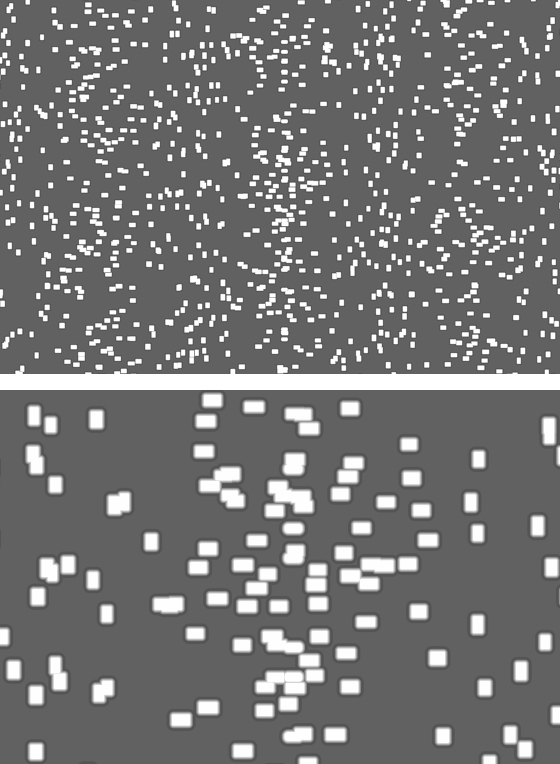
Top: the whole. Bottom: its middle third, enlarged.
A WebGL 2 fragment shader for this texture:

```glsl
#version 300 es
precision highp float;
// Small white dabs scattered over flat grey, wide and tall by turns in
// vertical bands. Hashed candidates in a grid are kept by a density field;
// the nearest dab's distance then gives fill, soft edge and a dark rim.

uniform vec2 u_resolution;
out vec4 fragColor;

const float TAU = 6.28318;
const float CELLS = 24.0;          // grid cells per canvas height
const int CANDIDATES = 3;          // possible dabs per cell
const float KEEP = 0.365;          // mean chance that a candidate stays
const float BAND_PERIOD = 0.325;   // in canvas widths
const float BAND_CENTRE = 0.508;
const float CLUMP_PERIOD = 0.345;  // in canvas heights
const float STRAND_STEP = 0.0265;
const float EDGE = 0.0031;         // softness of a dab's outline

const vec3 GROUND = vec3(0.38);
const vec3 RIM = vec3(0.33);
const vec3 DAB = vec3(0.995);

// Integer hash: three values in 0..1 from a cell and an index
vec3 hash3(ivec2 cell, int index) {
  uvec3 v = uvec3(ivec3(cell + 512, index)) * 1664525u + 1013904223u;
  v.x += v.y * v.z; v.y += v.z * v.x; v.z += v.x * v.y;
  v ^= v >> 16u;
  v.x += v.y * v.z; v.y += v.z * v.x; v.z += v.x * v.y;
  return vec3(v >> 8u) / 16777216.0;
}

float roundedBox(vec2 p, vec2 halfSize, float radius) {
  vec2 q = abs(p) - halfSize + radius;
  return length(max(q, 0.0)) + min(max(q.x, q.y), 0.0) - radius;
}

float bandPhase(float x, float aspect) {
  return TAU * (x / aspect - BAND_CENTRE) / BAND_PERIOD;
}

// Crowded inside the bands, thin where they meet, with staggered clumps
float density(vec2 p, float phase) {
  float wide = 0.5 + 0.5 * cos(phase);
  float bands = 0.85 + 0.35 * wide + 0.3 * cos(2.0 * phase);
  float stagger = 0.5 * floor(phase / TAU + 0.5);
  float clumps = cos(TAU * ((p.y - 0.2) / CLUMP_PERIOD + stagger));
  return bands * (1.0 + 0.3 * wide * clumps);
}

// Distance to the nearest scattered dab
float scatter(vec2 p, float aspect) {
  float nearest = 1.0;
  ivec2 home = ivec2(floor(p * CELLS));
  for (int j = -1; j <= 1; j++)
  for (int i = -1; i <= 1; i++) {
    ivec2 cell = home + ivec2(i, j);
    float spread = hash3(cell, 90).x > 0.82 ? 0.6 : 1.0;
    for (int k = 0; k < CANDIDATES; k++) {
      vec3 place = hash3(cell, k);
      vec3 look = hash3(cell, k + 40);
      vec2 centre = (vec2(cell) + 0.5 + (place.xy - 0.5) * spread) / CELLS;
      float phase = bandPhase(centre.x, aspect);
      if (place.z > KEEP * density(centre, phase)) continue;
      float wide = smoothstep(-0.35, 0.35, cos(phase) + 0.4 * (look.z - 0.5));
      vec2 halfSize = mix(vec2(0.0058, 0.0081), vec2(0.0086, 0.0057), wide);
      halfSize *= 0.9 + 0.2 * look.xy;
      nearest = min(nearest, roundedBox(p - centre, halfSize, 0.0024));
    }
  }
  return nearest;
}

// Broken vertical string of flat lozenges down the middle band
float strand(vec2 p, float aspect) {
  float row = floor(p.y / STRAND_STEP);
  if (hash3(ivec2(7, int(row)), 5).x > 0.6) return 1.0;
  vec2 centre = vec2(BAND_CENTRE * aspect, (row + 0.5) * STRAND_STEP);
  return roundedBox(p - centre, vec2(0.0092, 0.0052), 0.0045);
}

void main() {
  vec2 p = gl_FragCoord.xy / u_resolution.y;
  float aspect = u_resolution.x / u_resolution.y;
  float soft = max(EDGE, 1.0 / u_resolution.y);

  float d = min(scatter(p, aspect), strand(p, aspect)) / soft;
  float fill = clamp(0.5 - d, 0.0, 1.0);
  float rim = smoothstep(0.35, 0.65, d) * (1.0 - smoothstep(1.0, 1.4, d));

  vec3 colour = mix(GROUND, RIM, rim);
  fragColor = vec4(mix(colour, DAB, fill), 1.0);
}
```
